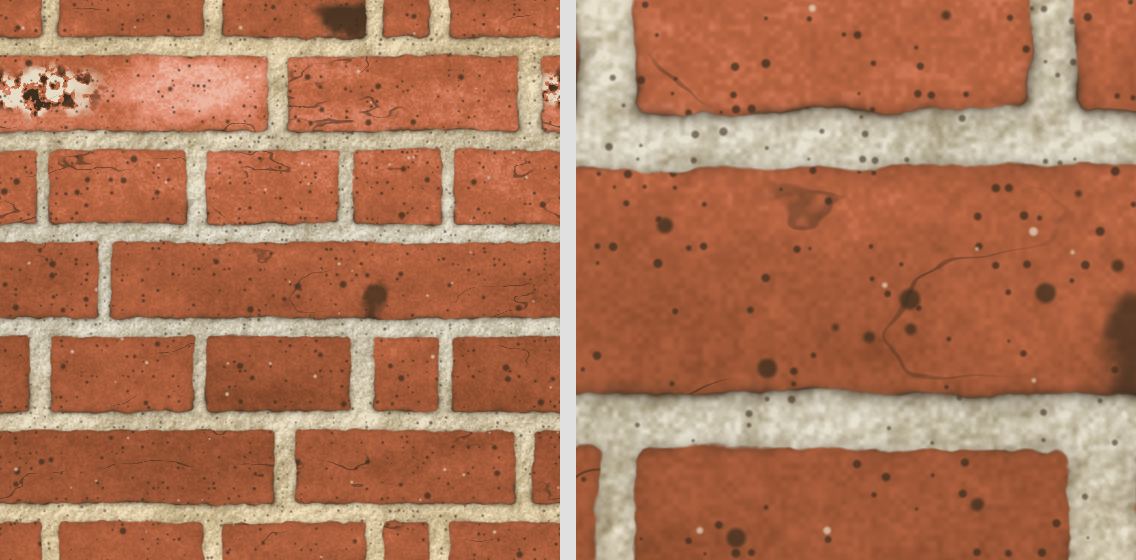
Left, the full canvas; right, a detail of the centre.
Write a Shadertoy shader that draws this texture.

```glsl
// Weathered red brick wall: six courses of uneven bricks in rough, sandy mortar.
#define COURSES 6.0
#define HALF_HEIGHT 0.0665
#define JOINT_MIN 0.010
#define JOINT_MAX 0.022
#define CORNER 0.008
#define ROUGHNESS 0.009
#define BRICK_DARK vec3(0.55, 0.30, 0.18)
#define BRICK_MID vec3(0.75, 0.41, 0.27)
#define BRICK_PALE vec3(0.88, 0.55, 0.44)
#define MORTAR_LIGHT vec3(0.90, 0.86, 0.77)
#define MORTAR_DARK vec3(0.66, 0.60, 0.47)
#define SOOT vec3(0.24, 0.18, 0.12)

// Centres of the upright joints in each course, top course first.
const vec4 JOINTS[6] = vec4[6](
    vec4(0.091, 0.378, 0.668, 0.786), vec4(0.495, 0.947, 0.495, 0.947),
    vec4(0.077, 0.349, 0.618, 0.802), vec4(0.1875),
    vec4(0.072, 0.359, 0.647, 0.794), vec4(0.507, 0.935, 0.507, 0.935));

float hash(vec2 p) {
    vec3 q = fract(vec3(p.xyx) * 0.1031);
    q += dot(q, q.yzx + 33.33);
    return fract((q.x + q.y) * q.z);
}

// Value noise that wraps at the canvas edge.
float noise(vec2 p, vec2 cells) {
    p *= cells;
    vec2 i = floor(p), f = fract(p);
    f = f * f * (3.0 - 2.0 * f);
    vec2 a = mod(i, cells) + cells, b = mod(i + 1.0, cells) + cells;
    return mix(mix(hash(a), hash(vec2(b.x, a.y)), f.x),
               mix(hash(vec2(a.x, b.y)), hash(b), f.x), f.y);
}

float fbm(vec2 p, vec2 cells) {
    float sum = 0.0, gain = 0.533;
    for (int k = 0; k < 4; k++) {
        sum += gain * noise(p, cells);
        cells *= 2.0;
        gain *= 0.5;
    }
    return sum;
}

// Scattered round pits, one at most in each cell.
float pits(vec2 p, float cells, float density) {
    vec2 i = mod(floor(p * cells), cells), f = fract(p * cells);
    vec2 centre = 0.35 + 0.3 * vec2(hash(i + 3.1), hash(i + 7.7));
    float radius = 0.08 + 0.22 * hash(i + 11.3);
    float blur = 0.06 + cells / iResolution.y;
    float on = step(hash(i + 19.9), density);
    return on * (1.0 - smoothstep(radius - blur, radius + blur, length(f - centre)));
}

// Soft wrapped ellipse for stains.
float stain(vec2 p, vec2 centre, vec2 radius) {
    vec2 d = p - centre;
    d -= round(d);
    return 1.0 - smoothstep(0.45, 1.0, length(d / radius));
}

// x: signed distance to the brick, y: height in the course (down), z: brick seed.
vec3 brick(vec2 p) {
    float down = (1.0 - p.y) * COURSES + 0.5;
    float course = mod(floor(down), COURSES);
    float y = (fract(down) - 0.5) / COURSES;
    float left = 1.0, right = 1.0, seed = 0.0;
    for (int k = 0; k < 4; k++) {
        float joint = JOINTS[int(course)][k];
        float h = hash(vec2(joint * 900.0, course + 5.0));
        float halfWidth = mix(JOINT_MIN, JOINT_MAX, h);
        float toLeft = fract(p.x - joint);
        if (toLeft - halfWidth < left) { left = toLeft - halfWidth; seed = h; }
        right = min(right, 1.0 - toLeft - halfWidth);
    }
    vec2 q = CORNER - vec2(min(left, right), HALF_HEIGHT - abs(y));
    float d = length(max(q, 0.0)) + min(max(q.x, q.y), 0.0) - CORNER;
    return vec3(d, y, seed);
}

vec3 mortarColour(vec2 p, float d, float y) {
    float relief = fbm(p, vec2(72.0)) - fbm(p + vec2(-0.003, 0.003), vec2(72.0));
    float tone = 0.72 + 1.1 * (fbm(p, vec2(20.0)) - 0.5) + 1.5 * relief;
    tone += 0.5 * (noise(p, vec2(300.0)) - 0.5);
    vec3 c = mix(MORTAR_DARK, MORTAR_LIGHT, clamp(tone, -0.4, 1.15));
    float cool = 0.5 - 0.5 * cos(6.2832 * p.y);
    c *= mix(vec3(1.02, 0.98, 0.90), vec3(0.97, 0.99, 1.02), cool);
    c = mix(c, SOOT, 0.6 * pits(p, 120.0, 0.10));
    // Shade cast under each brick
    float shade = exp(-max(d, 0.0) / 0.004) * (0.3 + 0.55 * smoothstep(0.0, 0.06, y));
    return mix(c, SOOT, shade * (0.5 + 0.6 * noise(p, vec2(60.0))));
}

vec3 brickColour(vec2 p, float d, float y, float seed) {
    float tone = 0.66 + 0.32 * cos(6.2832 * (p.y - 0.72)) + 0.35 * (seed - 0.5);
    tone += 0.9 * (fbm(p, vec2(10.0, 24.0)) - 0.5) + 0.5 * (fbm(p, vec2(80.0)) - 0.5);
    tone += 0.4 * (noise(p, vec2(280.0)) - 0.5);
    vec2 warped = p + 0.05 * (vec2(fbm(p, vec2(30.0)), fbm(p + 0.37, vec2(30.0))) - 0.5);
    tone += 0.8 * stain(warped, vec2(0.34, 0.845), vec2(0.18, 0.07));
    vec3 c = mix(BRICK_DARK, BRICK_MID, clamp(tone, -0.3, 1.0));
    c = mix(c, BRICK_PALE, smoothstep(0.85, 1.6, tone));
    c = mix(c, vec3(0.95, 0.78, 0.71), 0.7 * smoothstep(1.5, 2.1, tone));
    // Flaked face, smoke and a burnt knot
    float flake = stain(warped, vec2(0.06, 0.835), vec2(0.15, 0.055));
    float flecks = fbm(p, vec2(64.0));
    c = mix(c, MORTAR_LIGHT, flake * smoothstep(0.50, 0.56, flecks));
    c = mix(c, SOOT, flake * smoothstep(0.46, 0.38, flecks));
    c = mix(c, SOOT, 0.85 * stain(warped, vec2(0.62, 0.965), vec2(0.08, 0.05)));
    c = mix(c, SOOT, 0.75 * stain(warped, vec2(0.673, 0.465), vec2(0.036)));
    // Pits, hairline cracks and worn rim
    c = mix(c, SOOT, 0.75 * max(pits(p, 48.0, 0.07), pits(p + 0.013, 110.0, 0.09)));
    c = mix(c, MORTAR_LIGHT, 0.7 * pits(p + 0.41, 90.0, 0.012));
    float crack = 1.0 - smoothstep(0.003, 0.014, abs(fbm(p, vec2(7.0, 15.0)) - 0.5));
    c = mix(c, SOOT, 0.55 * crack * smoothstep(0.55, 0.75, noise(p, vec2(13.0))));
    float rim = exp(min(d, 0.0) / 0.003) * (0.3 + 0.35 * smoothstep(-0.03, 0.06, y));
    return mix(c, SOOT, rim * noise(p, vec2(70.0)) * 1.5);
}

void mainImage(out vec4 fragColor, in vec2 fragCoord) {
    vec2 p = fragCoord / iResolution.xy;
    vec2 sway = vec2(noise(p, vec2(9.0)), noise(p, vec2(5.0, 12.0))) - 0.5;
    vec3 b = brick(p + 0.006 * sway);
    float d = b.x + ROUGHNESS * (fbm(p, vec2(44.0)) - 0.5);
    float soft = 0.0008 + 0.7 / iResolution.y;
    float mask = smoothstep(soft, -soft, d);
    fragColor = vec4(mix(mortarColour(p, d, b.y), brickColour(p, d, b.y, b.z), mask), 1.0);
}
```
